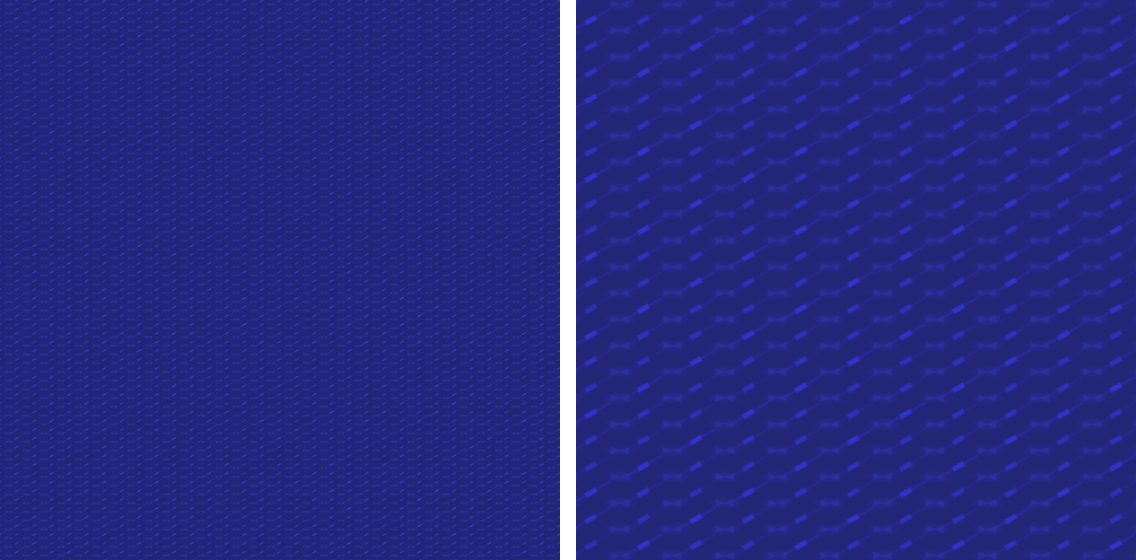
Left: the whole. Right: its middle third, enlarged.
Write a three.js fragment shader that draws this pattern.

```glsl
// Deep blue weave of fine slanted threads on a 32 by 64 lattice.
// Each cell carries a broken thread, a bright dash at its corner and a flat
// bow tie at its middle; a wave with whole periods varies the repeats.
varying vec2 vUv;

const float TAU = 6.2831853;
const vec2 REPEATS = vec2(32.0, 64.0);       // cells across and up
const vec2 CELL_SHAPE = vec2(1.0, 0.5);      // cell size in column widths
const vec2 THREAD_DIR = vec2(0.868, 0.496);  // unit direction of the threads
const vec2 LATTICE_SHIFT = vec2(0.05, 0.1);
const vec2 BOW_CENTER = vec2(0.55, 0.6);
const vec2 BEAT = vec2(-11.0, 21.0);         // cycles of thread strength

const float SOFT = 0.027;                    // edge softness, column widths
const vec2 THREAD_HALF = vec2(0.42, 0.020);
const vec2 DASH_HALF = vec2(0.115, 0.046);
const vec2 HALO_SIZE = vec2(0.36, 0.13);
const float BOW_HALF = 0.17;
const float BOW_WAIST = 0.010;
const float BOW_FLARE = 0.32;

const vec3 GROUND = vec3(0.139, 0.147, 0.467);
const vec3 HALO = vec3(0.150, 0.160, 0.515);
const vec3 THREAD = vec3(0.160, 0.165, 0.650);
const vec3 BOW = vec3(0.176, 0.186, 0.650);
const vec3 DASH = vec3(0.192, 0.202, 0.800);

// Coverage of a shape from its signed distance
float fill(float d) {
  return 1.0 - smoothstep(-SOFT, SOFT, d);
}

// Offset from the nearest lattice point, in column widths
vec2 nearest(vec2 q) {
  return (fract(q + 0.5) - 0.5) * CELL_SHAPE;
}

// Bar of the given half size lying along the thread direction
float barMask(vec2 p, vec2 halfSize) {
  vec2 turned = vec2(dot(p, THREAD_DIR), dot(p, vec2(-THREAD_DIR.y, THREAD_DIR.x)));
  vec2 d = abs(turned) - halfSize;
  return fill(max(d.x, d.y));
}

float bowMask(vec2 p) {
  p = abs(p);
  return fill(max(p.x - BOW_HALF, p.y - BOW_WAIST - BOW_FLARE * p.x));
}

float wave(float cycles) {
  return 0.5 + 0.5 * cos(TAU * cycles);
}

void main() {
  vec2 q = vUv * REPEATS + LATTICE_SHIFT;
  vec2 corner = nearest(q);
  vec2 middle = nearest(q - BOW_CENTER);

  // Strength of the repeats, periodic over the canvas
  float beat = wave(dot(vUv, BEAT));

  // Flat glow behind each bow tie
  float halo = 1.0 - smoothstep(0.5, 1.0, length(middle / HALO_SIZE));

  // Threads and dashes peak together, bow ties where they are weak
  float thread = barMask(corner, THREAD_HALF) * mix(0.35, 0.95, beat);
  float dash = barMask(corner, DASH_HALF) * mix(0.68, 1.0, beat);
  float bow = bowMask(middle) * mix(0.95, 0.75, beat);

  vec3 color = mix(GROUND, HALO, halo * 0.8);
  color = mix(color, THREAD, thread);
  color = mix(color, BOW, bow);
  color = mix(color, DASH, dash);
  gl_FragColor = vec4(color, 1.0);
}
```
